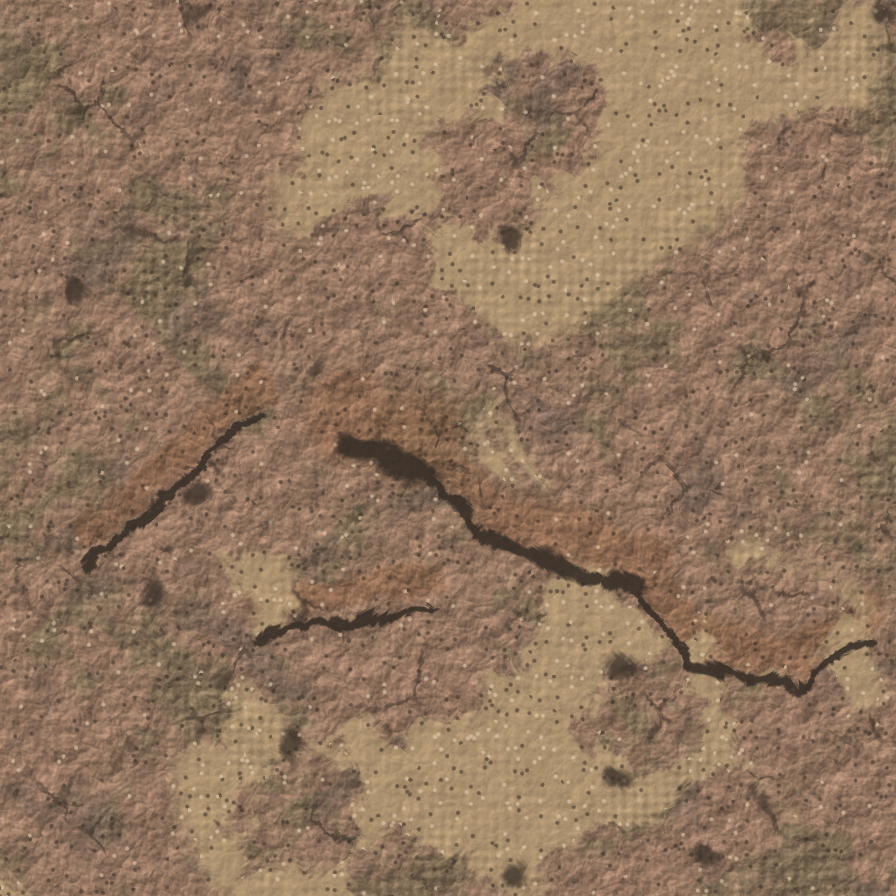
A Shadertoy shader for this texture:

```glsl
const vec3 PINK_ROCK = vec3(0.575, 0.455, 0.375);
const vec3 OLIVE_ROCK = vec3(0.485, 0.415, 0.325);
const vec3 GREY_ROCK = vec3(0.445, 0.370, 0.320);
const vec3 RUST = vec3(0.530, 0.385, 0.285);
const vec3 SAND = vec3(0.690, 0.585, 0.445);
const vec3 SHADOW = vec3(0.220, 0.185, 0.155);
const vec3 PALE = vec3(0.870, 0.780, 0.660);
const mat2 TURN = mat2(0.8, 0.6, -0.6, 0.8);

vec2 hash2(vec2 p) {
    vec2 q = vec2(dot(p, vec2(127.1, 311.7)), dot(p, vec2(269.5, 183.3)));
    return fract(sin(q) * 43758.5);
}

// Nearest distance, second distance, random id
vec3 cellular(vec2 p) {
    vec2 cell = floor(p);
    vec3 best = vec3(8.0, 8.0, 0.0);
    for (int y = -1; y <= 1; y++) {
        for (int x = -1; x <= 1; x++) {
            vec2 c = cell + vec2(x, y);
            float d = length(c + hash2(c) - p);
            if (d < best.x) best = vec3(d, best.x, hash2(c + 37.0).x);
            else best.y = min(best.y, d);
        }
    }
    return best;
}

// Layered, self-warped sines, roughly -1 to 1
float waves(vec2 p) {
    float sum = 0.0, amp = 0.6;
    for (int i = 0; i < 5; i++) {
        p += 0.7 * sin(p.yx * 1.3 + float(i) * 1.9);
        sum += amp * sin(p.x) * sin(p.y);
        p = TURN * p * 1.9 + 2.3;
        amp *= 0.6;
    }
    return sum;
}

vec2 warp(vec2 p, float scale, float amount) {
    return p + amount * vec2(waves(p * scale), waves(p * scale + 17.0));
}

// Lumps of rock from boulders down to grit
float relief(vec2 p) {
    float height = 0.0, amp = 0.5, scale = 21.0;
    for (int i = 0; i < 4; i++) {
        height -= amp * cellular(p * scale).x;
        p = TURN * p + 3.7;
        scale *= 2.05;
        amp *= 0.62;
    }
    return height;
}

float segmentDistance(vec2 p, vec2 a, vec2 b) {
    vec2 along = b - a;
    float t = clamp(dot(p - a, along) / dot(along, along), 0.0, 1.0);
    return length(p - a - along * t);
}

float band(vec2 p, vec2 a, vec2 b, float width) {
    return 1.0 - smoothstep(width * 0.45, width, segmentDistance(p, a, b));
}

// Broken ledges running across the ground
float ledges(vec2 p, float width) {
    float m = band(p, vec2(0.39, 0.50), vec2(0.47, 0.475), width * 1.7);
    m = max(m, band(p, vec2(0.47, 0.47), vec2(0.56, 0.39), width * 0.7));
    m = max(m, band(p, vec2(0.56, 0.39), vec2(0.72, 0.34), width));
    m = max(m, band(p, vec2(0.72, 0.33), vec2(0.77, 0.26), width * 0.6));
    m = max(m, band(p, vec2(0.77, 0.26), vec2(0.89, 0.23), width * 0.8));
    m = max(m, band(p, vec2(0.89, 0.23), vec2(0.97, 0.29), width * 0.6));
    m = max(m, band(p, vec2(0.29, 0.29), vec2(0.48, 0.32), width * 0.6));
    return max(m, band(p, vec2(0.10, 0.37), vec2(0.29, 0.54), width * 0.6));
}

void mainImage(out vec4 fragColor, in vec2 fragCoord) {
    vec2 uv = fragCoord / iResolution.xy;
    vec2 rough = warp(uv, 45.0, 0.010);
    vec2 loose = warp(uv, 14.0, 0.022);

    // Sandy hollows with rounded rock islands
    float hollow = max(band(loose, vec2(0.52, 0.80), vec2(0.78, 0.97), 0.25),
                       band(loose, vec2(0.36, 0.12), vec2(0.82, 0.24), 0.21));
    hollow = max(hollow, 0.5 * smoothstep(0.35, 0.9, waves(uv * 11.0 + 5.0)));
    vec3 island = cellular(loose * 6.0 + 0.4);
    float gap = smoothstep(0.08, 0.42, island.x - 0.22 + 0.12 * waves(uv * 60.0));
    float sand = smoothstep(0.20, 0.75, hollow * gap * 1.5);

    // Mottled rock tints
    float tint = waves(uv * 13.0 + 2.0) + 0.5 * waves(uv * 50.0);
    float olive = smoothstep(0.0, 0.8, tint);
    vec3 color = mix(PINK_ROCK, OLIVE_ROCK, max(olive, 0.7 * hollow * gap));
    color = mix(color, GREY_ROCK, 0.7 * smoothstep(0.25, 0.9, waves(uv * 19.0 + 9.0)));
    color = mix(color, RUST, 0.65 * ledges(rough - vec2(0.0, 0.035), 0.040));
    color = mix(color, SAND, sand * 0.9);

    // Light from the upper left over lumps and grit
    vec2 toLight = vec2(-0.0018, 0.0026);
    vec2 ground = warp(uv, 70.0, 0.004);
    float lit = relief(ground) - relief(ground + toLight);
    color *= 1.0 + lit * mix(1.75, 0.65, sand);
    color *= 1.0 + 0.09 * waves(uv * 85.0) * (1.0 - 0.6 * sand);

    // Fine woven dots, clearest on olive ground
    vec2 weave = cos(uv * 6.28319 * 84.0);
    color *= 1.0 + (0.015 + 0.035 * olive) * (weave.x + weave.y);

    // Crevices, ledge shadows and dark hollows
    vec3 slab = cellular(rough * 15.0);
    float crevice = 1.0 - smoothstep(0.02, 0.10, slab.y - slab.x);
    crevice *= smoothstep(0.1, 0.7, waves(uv * 24.0 + 31.0)) * (1.0 - sand);
    vec3 pit = cellular(rough * 11.0 + 8.0);
    float hole = step(0.93, pit.z) * (1.0 - smoothstep(0.08, 0.22, pit.x));
    float dark = max(0.55 * crevice, max(0.9 * ledges(rough, 0.012), 0.75 * hole));
    color = mix(color, SHADOW, dark);

    // Scattered dark grit and pale chips
    vec3 speck = cellular(uv * 125.0);
    float dot1 = 1.0 - smoothstep(0.15, 0.42, speck.x);
    color = mix(color, SHADOW, 0.55 * dot1 * step(0.91, speck.z));
    float chip = step(speck.z, 0.03 + 0.07 * sand);
    color = mix(color, PALE, 0.65 * dot1 * chip * (1.0 - dark));

    fragColor = vec4(clamp(color, 0.0, 1.0), 1.0);
}
```
